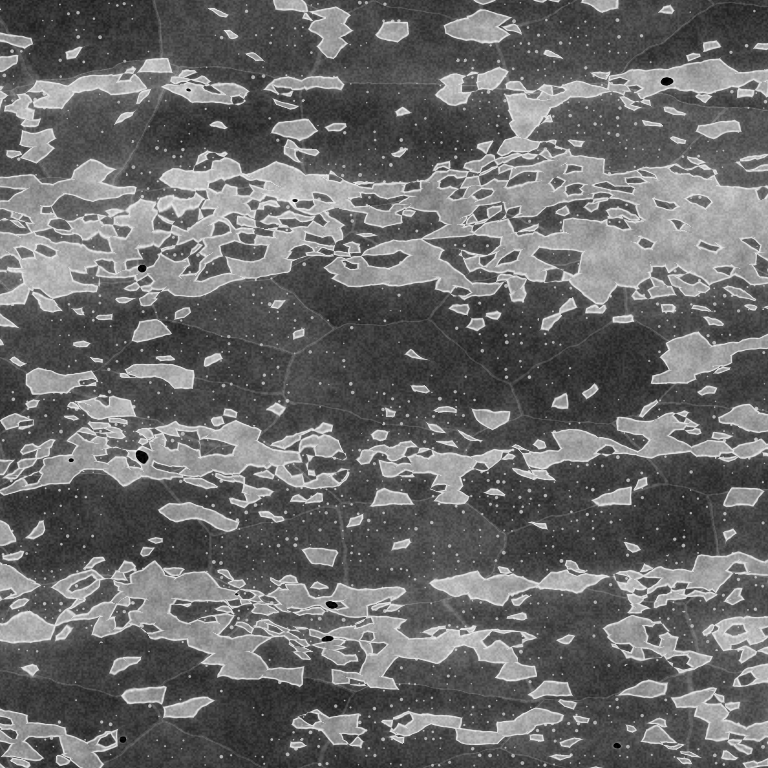
Give the GLSL for this texture, as a Shadertoy shader.

```glsl
// Banded two-phase steel under an electron microscope: dark grains, bright-rimmed islands, pores.

// Bands of islands: height, half width, richness
const vec3 BANDS[7] = vec3[7](
    vec3(0.885, 0.016, 0.88), vec3(0.750, 0.031, 0.98), vec3(0.670, 0.045, 0.88),
    vec3(0.410, 0.026, 0.72), vec3(0.235, 0.015, 0.92), vec3(0.172, 0.017, 0.85),
    vec3(0.050, 0.026, 0.45));
const vec2 GRAIN_DENSITY = vec2(4.5, 9.0);
const vec2 ISLAND_DENSITY = vec2(23.0, 48.0);
const vec2 CHIP_DENSITY = vec2(52.0, 105.0);
const float PORE = 0.02;
const float FERRITE = 0.255;
const float ISLAND = 0.63;
const float RIM = 0.90;

vec2 hash2(vec2 cell, float seed) {
    vec3 v = fract(cell.xyx * vec3(0.1031, 0.1030, 0.0973) + seed * 0.137);
    v += dot(v, v.yzx + 33.33);
    return fract((v.xx + v.yz) * v.zy);
}

float noise(vec2 p, float seed) {
    vec2 c = floor(p), f = fract(p);
    f = f * f * (3.0 - 2.0 * f);
    float low = mix(hash2(c, seed).x, hash2(c + vec2(1, 0), seed).x, f.x);
    float high = mix(hash2(c + vec2(0, 1), seed).x, hash2(c + vec2(1, 1), seed).x, f.x);
    return mix(low, high, f.y);
}

float fbm(vec2 p, float seed) {
    float sum = 0.0, amp = 0.53;
    for (int i = 0; i < 4; i++) {
        sum += amp * noise(p, seed + float(i));
        p = mat2(1.6, 1.2, -1.2, 1.6) * p;
        amp *= 0.5;
    }
    return sum;
}

vec2 cellSeed(vec2 cell, float seed) {
    return cell + 0.08 + 0.84 * hash2(cell, seed);
}

// Gap between the two nearest seeds (zero on a grain boundary) and a random grain tone
vec2 grains(vec2 p) {
    vec2 q = p * GRAIN_DENSITY, base = floor(q);
    float first = 9.0, second = 9.0, tone = 0.0;
    for (int k = 0; k < 9; k++) {
        vec2 cell = base + vec2(k % 3 - 1, k / 3 - 1);
        float d = distance(q, cellSeed(cell, 3.0));
        if (d < first) { second = first; first = d; tone = hash2(cell, 8.0).x; }
        else second = min(second, d);
    }
    return vec2(second - first, tone);
}

float bandHeight(vec3 band, float x) {
    return band.x + 0.009 * sin(5.0 * x + 40.0 * band.x) + 0.004 * sin(17.0 * x + 70.0 * band.x);
}

float bandRichness(vec2 p, float spread) {
    float rich = 0.0;
    for (int i = 0; i < 7; i++) {
        float away = abs(p.y - bandHeight(BANDS[i], p.x)) / (BANDS[i].y * spread);
        float along = 0.9 + 0.18 * sin(7.0 * p.x + 30.0 * BANDS[i].x);
        rich = max(rich, BANDS[i].z * along * (1.0 - smoothstep(0.5, 1.4, away)));
    }
    return rich;
}

float islandCover(vec2 p) {
    float boundary = 1.0 - smoothstep(0.05, 0.22, grains(p).x);
    float patchy = smoothstep(0.35, 0.65, noise(p * vec2(5.0, 8.0), 21.0));
    return max(bandRichness(p, 1.0), 0.55 * boundary * patchy + 0.015);
}

float chipCover(vec2 p) {
    return 0.025 + 0.24 * bandRichness(p, 1.6) * smoothstep(0.2, 0.6, noise(p * vec2(9.0, 14.0), 5.0));
}

bool isFilled(vec2 cell, vec2 density, float seed, bool chips) {
    vec2 centre = cellSeed(cell, seed) / density;
    float cover = chips ? chipCover(centre) : islandCover(centre);
    return hash2(cell, seed + 4.0).y < cover;
}

// Signed distance to the outline of the filled cells, positive inside
float filledDistance(vec2 p, vec2 density, float seed, bool chips) {
    vec2 q = p * density, base = floor(q), home = base;
    float nearest = 9.0;
    for (int k = 0; k < 9; k++) {
        vec2 cell = base + vec2(k % 3 - 1, k / 3 - 1);
        float d = distance(q, cellSeed(cell, seed));
        if (d < nearest) { nearest = d; home = cell; }
    }
    bool inside = isFilled(home, density, seed, chips);
    vec2 a = cellSeed(home, seed);
    float edge = 0.03;
    for (int k = 0; k < 9; k++) {
        vec2 cell = home + vec2(k % 3 - 1, k / 3 - 1);
        if (k == 4 || isFilled(cell, density, seed, chips) == inside) continue;
        vec2 b = cellSeed(cell, seed), n = normalize(b - a);
        edge = min(edge, dot(0.5 * (a + b) - q, n) / length(n * density));
    }
    return inside ? edge : -edge;
}

// Small round carbides, one at most per square
float specks(vec2 p, float density, float share, float soft) {
    vec2 q = p * density, cell = floor(q), h = hash2(cell, 31.0);
    float radius = mix(0.08, 0.24, h.y * h.y);
    float d = length(fract(q) - 0.3 - 0.4 * hash2(cell, 37.0)) - radius;
    return step(h.x, share) * (1.0 - smoothstep(-soft * density, soft * density, d));
}

// Distance to the nearest pore, scattered along the bands
float poreDistance(vec2 p) {
    float d = 1.0;
    for (int i = 0; i < 11; i++) {
        vec2 h = hash2(vec2(i, 2 * i + 1), 43.0);
        vec3 band = BANDS[(i * 3 + 4) % 7];
        vec2 away = p - vec2(h.x, bandHeight(band, h.x) - 0.3 * band.y);
        d = min(d, length(away * vec2(0.85, 1.1)) - mix(0.002, 0.008, h.y * h.y));
    }
    return d;
}

void mainImage(out vec4 fragColor, in vec2 fragCoord) {
    vec2 uv = fragCoord / iResolution.y;
    float soft = max(0.7 / iResolution.y, 0.0009);

    // Bent, ragged outlines
    vec2 p = uv + 0.010 * vec2(sin(11.0 * uv.y + 3.0 * uv.x), sin(8.0 * uv.x + 4.0 * sin(5.0 * uv.y)));
    p += 0.016 * (vec2(fbm(uv * 24.0, 51.0), fbm(uv * 24.0, 57.0)) - 0.5);

    // Dark grains with cloudy shading and faint boundaries
    vec2 grain = grains(p);
    float halo = bandRichness(p, 1.5);
    float cloud = fbm(uv * vec2(5.0, 8.0), 61.0) - 0.5;
    float mottle = fbm(uv * 60.0, 67.0) - 0.5;
    float tone = FERRITE + 0.09 * (grain.y - 0.5) + 0.16 * cloud + 0.10 * mottle + 0.07 * halo;
    tone += 0.10 * (1.0 - smoothstep(0.005, 0.025, grain.x));
    float speckShare = 0.05 + 0.28 * smoothstep(0.4, 0.75, noise(uv * 9.0, 71.0)) + 0.12 * halo;
    tone = mix(tone, 0.78, 0.85 * specks(uv, 95.0, speckShare, soft));

    // Islands, with slanted chips added outside and cut out inside
    vec2 slanted = p + vec2(0.0, 0.02 * sin(14.0 * p.x + 9.0 * p.y));
    float island = filledDistance(p, ISLAND_DENSITY, 11.0, false);
    float chip = filledDistance(slanted, CHIP_DENSITY, 17.0, true);
    float shape = max(min(island, -chip), min(-island, chip));
    float fill = ISLAND + 0.34 * cloud + 0.22 * mottle;
    float rimGlow = 1.0 - smoothstep(0.0008, 0.0034, shape);
    fill = mix(fill, RIM, 0.88 * rimGlow);
    tone += 0.10 * exp(-max(-shape, 0.0) * 350.0);
    tone = mix(tone, fill, smoothstep(-soft, soft, shape));

    // Pores with a thin bright lip
    float pore = poreDistance(p);
    tone += 0.2 * exp(-abs(pore) * 500.0);
    tone = mix(PORE, tone, smoothstep(-soft, soft, pore));

    // Detector noise
    tone += 0.11 * (noise(uv * 420.0, 83.0) - 0.5);
    fragColor = vec4(vec3(clamp(tone, 0.0, 1.0)), 1.0);
}
```
